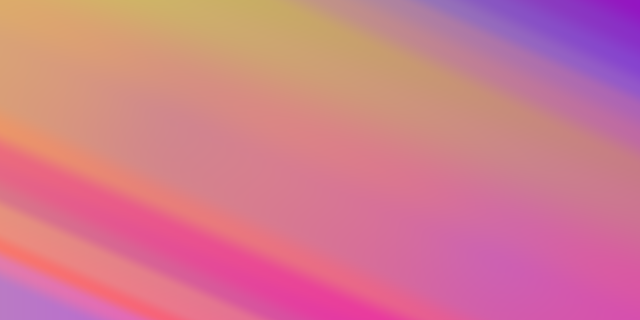
Write a Shadertoy shader that draws this background.

```glsl
const float SLOPE = 0.88;                        // fall of the bands across the full width
const vec3 DRIFT = vec3(-0.01, -0.33, 0.22);     // tint gained from left to right

// Band colours before drift, from the upper right to the lower left
const vec3 VIOLET      = vec3(0.59, 0.41, 0.54);
const vec3 INDIGO      = vec3(0.55, 0.51, 0.56);
const vec3 PERIWINKLE  = vec3(0.54, 0.59, 0.59);
const vec3 LAVENDER    = vec3(0.59, 0.67, 0.57);
const vec3 MAUVE       = vec3(0.69, 0.715, 0.49);
const vec3 SAND        = vec3(0.76, 0.74, 0.42);
const vec3 OLIVE       = vec3(0.79, 0.81, 0.305);
const vec3 STRAW       = vec3(0.81, 0.79, 0.345);
const vec3 APRICOT     = vec3(0.865, 0.67, 0.42);
const vec3 CLAY        = vec3(0.85, 0.635, 0.465);
const vec3 DUSTY_ROSE  = vec3(0.85, 0.62, 0.47);
const vec3 ORANGE      = vec3(0.92, 0.59, 0.41);
const vec3 HOT_PINK    = vec3(0.92, 0.42, 0.49);
const vec3 MAGENTA     = vec3(0.90, 0.40, 0.52);
const vec3 BERRY       = vec3(0.85, 0.46, 0.53);
const vec3 PEACH       = vec3(0.90, 0.57, 0.49);
const vec3 SALMON      = vec3(0.92, 0.56, 0.49);
const vec3 CORAL       = vec3(0.97, 0.47, 0.42);
const vec3 ORCHID      = vec3(0.89, 0.48, 0.67);
const vec3 LILAC       = vec3(0.73, 0.48, 0.77);

// Soft tinted patches
const vec2 ORCHID_GLOW_POS = vec2(0.78, 0.22);
const vec3 ORCHID_GLOW = vec3(-0.04, 0.0, 0.06);
const vec2 DUST_GLOW_POS = vec2(0.27, 0.63);
const vec3 DUST_GLOW = vec3(-0.03, -0.02, 0.03);
const float GLOW_RADIUS = 0.24;

float glow(vec2 uv, vec2 center) {
    vec2 d = (uv - center) * vec2(2.0, 1.0) / GLOW_RADIUS;
    return exp(-dot(d, d));
}

// Colour across the bands; each blend ends where the next begins
vec3 bands(float s) {
    vec3 c = VIOLET;
    c = mix(c, INDIGO,     smoothstep(-0.86, -0.76, s));
    c = mix(c, PERIWINKLE, smoothstep(-0.76, -0.67, s));
    c = mix(c, LAVENDER,   smoothstep(-0.67, -0.60, s));
    c = mix(c, MAUVE,      smoothstep(-0.60, -0.54, s));
    c = mix(c, SAND,       smoothstep(-0.54, -0.45, s));
    c = mix(c, OLIVE,      smoothstep(-0.45, -0.36, s));
    c = mix(c, STRAW,      smoothstep(-0.36, -0.23, s));
    c = mix(c, APRICOT,    smoothstep(-0.25,  0.02, s));
    c = mix(c, CLAY,       smoothstep( 0.00,  0.15, s));
    c = mix(c, DUSTY_ROSE, smoothstep( 0.15,  0.31, s));
    c = mix(c, ORANGE,     smoothstep( 0.31,  0.40, s));
    c = mix(c, HOT_PINK,   smoothstep( 0.40,  0.48, s));
    c = mix(c, MAGENTA,    smoothstep( 0.48,  0.54, s));
    c = mix(c, BERRY,      smoothstep( 0.54,  0.61, s));
    c = mix(c, PEACH,      smoothstep( 0.61,  0.66, s));
    c = mix(c, SALMON,     smoothstep( 0.66,  0.72, s));
    c = mix(c, CORAL,      smoothstep( 0.72,  0.77, s));
    c = mix(c, ORCHID,     smoothstep( 0.77,  0.82, s));
    c = mix(c, LILAC,      smoothstep( 0.82,  0.89, s));
    return c;
}

void mainImage(out vec4 fragColor, in vec2 fragCoord) {
    vec2 uv = fragCoord / iResolution.xy;

    // Diagonal bands, cooling toward the right
    float across = 1.0 - uv.y - SLOPE * uv.x;
    vec3 color = bands(across) + DRIFT * uv.x;

    // Broad haze over the middle
    color += ORCHID_GLOW * glow(uv, ORCHID_GLOW_POS);
    color += DUST_GLOW * glow(uv, DUST_GLOW_POS);

    fragColor = vec4(clamp(color, 0.0, 1.0), 1.0);
}
```
